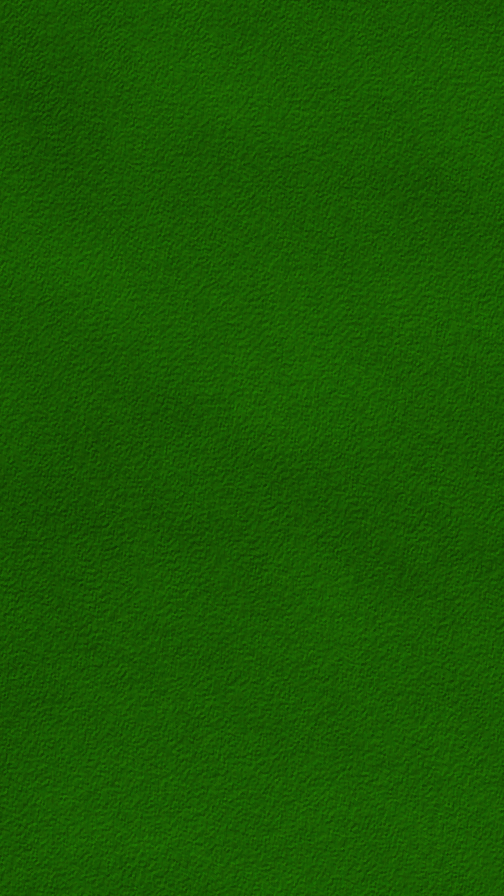
Write a WebGL 2 fragment shader that draws this texture.

```glsl
#version 300 es
precision highp float;
// Dense green turf: crisp embossed grains over faint slanted shadows.

uniform vec2 u_resolution;
out vec4 fragColor;

const vec3 TURF_COLOR = vec3(0.100, 0.346, 0.010);
const float GRAIN_SCALE = 420.0;     // grains per canvas height
const float GRAIN_CONTRAST = 0.31;
const float GRAIN_SHARPNESS = 9.0;   // higher gives harder grain borders
const float GRAIN_ANGLE = 0.8;       // radians, rising to the right
const float GRAIN_STRETCH = 1.2;
const vec2 LIGHT_OFFSET = vec2(0.15, 0.55); // in grains, across their length
const float TUFT_SCALE = 110.0;      // small clumps per canvas height
const float TUFT_CONTRAST = 0.08;
const float PATCH_SCALE = 8.0;       // broad shadows per canvas height
const float PATCH_CONTRAST = 0.30;
const float PATCH_ANGLE = -0.5;      // radians, falling to the right
const float PATCH_STRETCH = 1.8;
const float RED_VARIATION = 0.15;

float hash(vec2 p) {
    return fract(sin(dot(p, vec2(127.1, 311.7))) * 43758.5453);
}

float valueNoise(vec2 p) {
    vec2 cell = floor(p);
    vec2 f = fract(p);
    f = f * f * (3.0 - 2.0 * f);
    float bottom = mix(hash(cell), hash(cell + vec2(1.0, 0.0)), f.x);
    float top = mix(hash(cell + vec2(0.0, 1.0)), hash(cell + 1.0), f.x);
    return mix(bottom, top, f.y);
}

// Turns coordinates so that the x axis runs along the angle
mat2 alongAngle(float angle) {
    float c = cos(angle);
    float s = sin(angle);
    return mat2(c, -s, s, c);
}

// Layered noise centred on zero
float fbm(vec2 p) {
    float sum = 0.0;
    float amplitude = 0.5;
    for (int i = 0; i < 4; i++) {
        sum += amplitude * (valueNoise(p) - 0.5);
        p = alongAngle(0.6) * p * 2.03 + 17.3;
        amplitude *= 0.5;
    }
    return sum;
}

// Jittered grains with soft borders: x is height, y is hue, both centred
vec2 scatteredGrains(vec2 p) {
    vec2 cell = floor(p);
    vec2 sum = vec2(0.0);
    float total = 0.0;
    for (int y = -1; y <= 1; y++) {
        for (int x = -1; x <= 1; x++) {
            vec2 id = cell + vec2(x, y);
            vec2 center = id + vec2(hash(id + 11.3), hash(id + 47.9));
            vec2 d = p - center;
            float weight = exp(-GRAIN_SHARPNESS * dot(d, d));
            sum += weight * (vec2(hash(id), hash(id + 83.1)) - 0.5);
            total += weight;
        }
    }
    return sum / max(total, 1e-6);
}

void main() {
    vec2 uv = gl_FragCoord.xy / u_resolution.y;

    // Broad shadows, drawn out along a slant
    vec2 slanted = alongAngle(PATCH_ANGLE) * uv * PATCH_SCALE;
    float patches = fbm(slanted / vec2(PATCH_STRETCH, 1.0) + 4.7);

    // Small clumps
    float tufts = valueNoise(uv * TUFT_SCALE + 31.0) - 0.5;

    // Single grains, lit from the upper left by their height difference
    vec2 grainPos = alongAngle(GRAIN_ANGLE) * uv * GRAIN_SCALE;
    grainPos /= vec2(GRAIN_STRETCH, 1.0);
    vec2 litSide = scatteredGrains(grainPos + LIGHT_OFFSET);
    vec2 darkSide = scatteredGrains(grainPos - LIGHT_OFFSET);
    float relief = darkSide.x - litSide.x;

    float shade = 1.0 + PATCH_CONTRAST * patches
                + TUFT_CONTRAST * tufts
                + GRAIN_CONTRAST * relief;
    vec3 color = TURF_COLOR * shade;

    // Slightly browner and cooler grains
    color.r *= 1.0 + 2.0 * RED_VARIATION * litSide.y;

    fragColor = vec4(clamp(color, 0.0, 1.0), 1.0);
}
```
